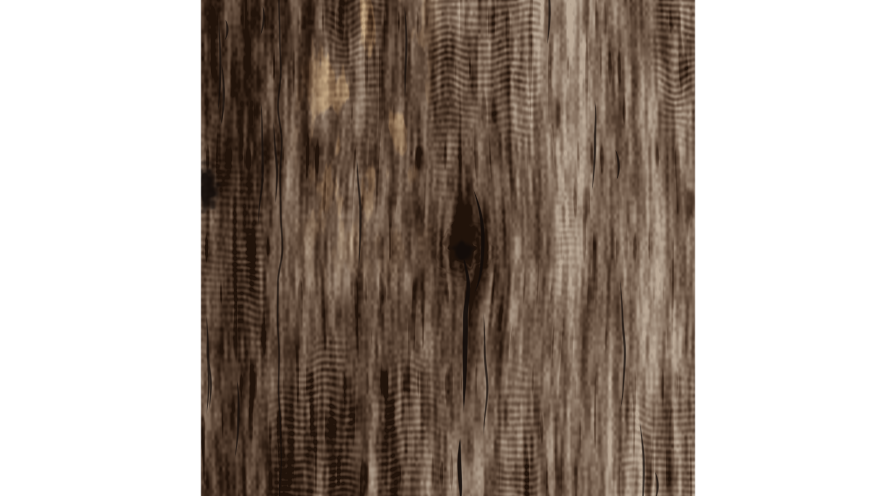
Write a Shadertoy shader that draws this texture.

```glsl
// A weathered wooden board standing on a white ground: noise stretched along
// the vertical grain, bent around a knot by a stream function, then overlaid
// with saw ripples, worn golden flakes, tapered cracks and dark knots.

#define BOARD_HALF vec2(0.498, 0.6)
#define KNOT vec2(0.030, -0.007)
#define SIDE_KNOT vec2(-0.486, 0.124)
#define SEAM_X -0.338
#define KNOT_BEND 0.030
#define RIPPLES 72.0
#define SCATTERED_CRACKS 18
#define GRAIN_CONTRAST 1.0
#define DARK_WOOD vec3(0.13, 0.075, 0.04)
#define PALE_WOOD vec3(0.67, 0.60, 0.53)

float hash(vec2 p) {
    return fract(sin(dot(p, vec2(127.1, 311.7))) * 43758.5453);
}

float noise(vec2 p) {
    vec2 i = floor(p), f = fract(p);
    f = f * f * (3.0 - 2.0 * f);
    return mix(mix(hash(i), hash(i + vec2(1, 0)), f.x),
               mix(hash(i + vec2(0, 1)), hash(i + vec2(1, 1)), f.x), f.y);
}

float fbm(vec2 p) {
    float sum = 0.0, amp = 0.5;
    for (int i = 0; i < 4; i++) {
        sum += amp * noise(p);
        p = p * 2.03 + 17.3;
        amp *= 0.5;
    }
    return sum / 0.9375;
}

// Vertical split around a centre, tapered at both ends and bowed sideways
float crack(vec2 p, vec2 centre, float halfLength, float width, float bow) {
    float px = 0.8 / iResolution.y;
    float s = (p.y - centre.y) / halfLength;
    float taper = max(1.0 - s * s, 0.0);
    float wander = 0.012 * (noise(vec2(p.y * 14.0, centre.x * 91.0)) - 0.5);
    float d = abs(p.x - centre.x - wander - bow * taper);
    float w = width * taper;
    return (1.0 - smoothstep(w - px, w + px, d)) * smoothstep(0.0, 0.35, taper);
}

// Fibre coordinate: the grain wavers slowly and parts around the knot
float grainCoord(vec2 p) {
    vec2 d = p - KNOT;
    vec2 q = d * vec2(1.0, 0.5);
    float r2 = KNOT_BEND * KNOT_BEND;
    float bend = d.x * r2 / (dot(q, q) + r2);
    return p.x - bend + 0.014 * noise(p * vec2(5.0, 3.5));
}

// Broad light and shade across the board
float boardTone(vec2 p) {
    float tone = mix(0.33, 0.53, smoothstep(SEAM_X - 0.01, SEAM_X + 0.09, p.x));
    tone += 0.20 * smoothstep(0.05, 0.27, p.x);
    tone -= 0.14 * smoothstep(0.36, 0.49, p.x);
    tone -= 0.10 * smoothstep(0.0, 0.45, -p.y) * (1.0 - smoothstep(-0.2, 0.1, p.x));
    return tone;
}

vec3 wood(vec2 p) {
    float g = grainCoord(p);

    // Fibres from wide bands to single hairs
    float grain = 0.32 * (noise(vec2(g * 9.0, p.y * 1.5)) - 0.5)
                + 0.42 * (noise(vec2(g * 36.0, p.y * 2.2 + 5.0)) - 0.5)
                + 0.42 * (noise(vec2(g * 78.0, p.y * 6.0 + 9.0)) - 0.5)
                + 0.52 * (noise(vec2(g * 150.0, p.y * 15.0 + 3.0)) - 0.5)
                + 0.22 * (noise(p * vec2(190.0, 110.0)) - 0.5);
    float t = boardTone(p) + GRAIN_CONTRAST * grain;

    // Saw ripples across the grain, confined to some columns
    float column = smoothstep(0.42, 0.75, noise(vec2(g * 13.0 + 4.0, p.y * 2.5)));
    float phase = p.y * RIPPLES + 1.6 * noise(vec2(p.x * 24.0, p.y * 9.0));
    t += 0.13 * column * sin(6.2832 * phase) * (0.5 + noise(p * vec2(60.0, 30.0)));

    // Worn golden flakes on the upper left
    float worn = smoothstep(-0.33, -0.25, p.x) * (1.0 - smoothstep(-0.12, 0.02, p.x))
               * smoothstep(-0.15, 0.25, p.y);
    float flake = worn * smoothstep(0.50, 0.62, fbm(vec2(g * 32.0, p.y * 9.0)));
    t += 0.24 * flake - 0.05 * worn;

    // Short dark pores
    t -= 0.30 * smoothstep(0.74, 0.92, noise(vec2(g * 105.0 + 31.0, p.y * 11.0)));

    // Central knot: shaded halo, faint rings, ragged core, dark streak above
    vec2 d = p - KNOT;
    float ragged = 0.014 * (noise(p * 110.0) - 0.5);
    float r = length(d * vec2(1.0, 0.85)) + ragged;
    float halo = exp(-r * r / 0.0022);
    t += halo * (0.10 * sin(r * 520.0) - 0.22);
    t -= 0.20 * exp(-d.x * d.x / 0.0003) * smoothstep(0.0, 0.05, d.y)
       * (1.0 - smoothstep(0.08, 0.30, d.y));
    float dark = 1.0 - smoothstep(0.010, 0.026, r);

    // Side knot cut by the board edge
    float side = length((p - SIDE_KNOT) * vec2(1.0, 0.5)) + ragged;
    dark = max(dark, 1.0 - smoothstep(0.010, 0.032, side));

    // Main cracks and the seam
    dark = max(dark, crack(p, KNOT + vec2(0.004, -0.16), 0.17, 0.0050, 0.006));
    dark = max(dark, crack(p, KNOT + vec2(0.018, 0.02), 0.11, 0.0035, 0.022));
    dark = max(dark, crack(p, vec2(0.026, -0.45), 0.07, 0.0040, 0.0));
    dark = max(dark, 0.75 * crack(p, vec2(SEAM_X, 0.1), 0.9, 0.0018, 0.0));

    // Scattered cracks, crowding towards the left
    for (int i = 0; i < SCATTERED_CRACKS; i++) {
        float k = float(i);
        float h = hash(vec2(k, 2.0));
        vec2 c = vec2(h * h - 0.49, hash(vec2(k, 5.0)) - 0.5);
        float len = mix(0.02, 0.14, hash(vec2(k, 8.0)));
        dark = max(dark, 0.8 * crack(p, c, len, 0.0022, 0.005));
    }

    // Tone to colour, with warmer midtones and flakes
    t = clamp(t, 0.0, 1.12);
    vec3 color = mix(DARK_WOOD, PALE_WOOD, t);
    color -= t * (1.0 - min(t, 1.0)) * vec3(0.0, 0.09, 0.13);
    color *= mix(vec3(1.0), vec3(1.06, 1.0, 0.88), flake);
    return mix(color, vec3(0.07, 0.045, 0.035), 0.92 * dark);
}

void mainImage(out vec4 fragColor, in vec2 fragCoord) {
    vec2 p = (fragCoord - 0.5 * iResolution.xy) / iResolution.y;
    float px = 1.0 / iResolution.y;
    vec2 inset = BOARD_HALF - abs(p);
    float board = smoothstep(-px, px, min(inset.x, inset.y));
    fragColor = vec4(mix(vec3(1.0), wood(p), board), 1.0);
}
```
